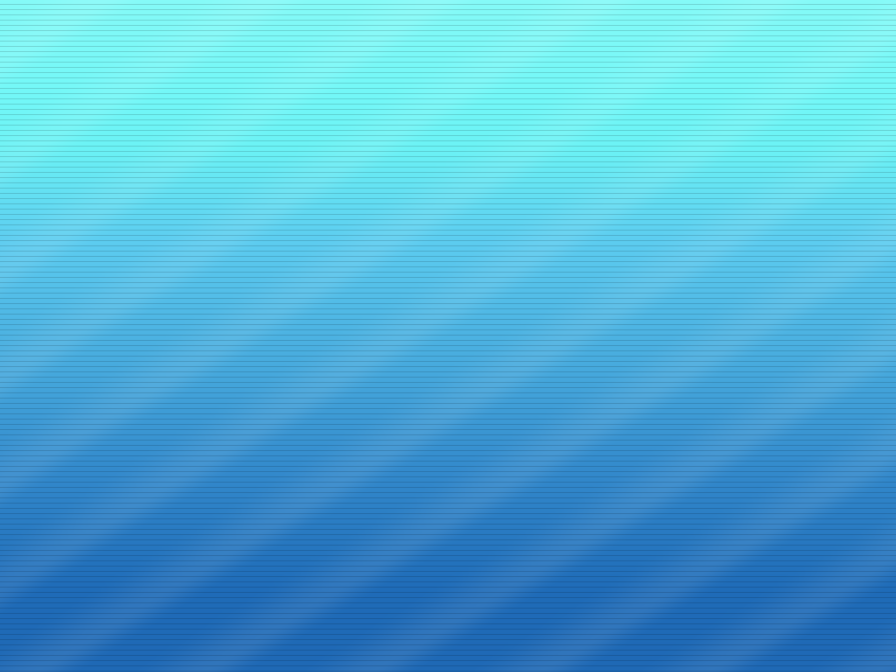
Reproduce this background procedurally as a Shadertoy shader.

```glsl
// Aqua-to-blue vertical gradient with soft diagonal light streaks and fine scanlines.

// Scanlines
const float LINE_COUNT = 128.0;      // lines over the canvas height
const float LINE_DUTY = 1.0 / 6.0;   // dark share of each period
const float LINE_START = 1.0 / 12.0; // where the dark part begins
const float LINE_SHADE = 0.15;       // darkening inside a line

// Diagonal streaks, measured in canvas heights
const float STREAK_SLOPE = 0.625;
const float STREAK_SPACING = 0.1563;
const float STREAK_PHASE = 0.61;     // position of the peak inside a period
const float STREAK_RISE = 0.48;      // soft side, above the peak
const float STREAK_FALL = 0.28;      // steeper side, below the peak
const float STREAK_GLOW = 0.08;

// Gradient stops from top to bottom: colour, depth
const int STOP_COUNT = 8;
const vec4 STOPS[STOP_COUNT] = vec4[](
    vec4(0.52, 0.98, 0.97, 0.00),
    vec4(0.45, 0.97, 0.97, 0.14),
    vec4(0.42, 0.95, 0.96, 0.22),
    vec4(0.36, 0.80, 0.94, 0.36),
    vec4(0.28, 0.67, 0.87, 0.54),
    vec4(0.20, 0.54, 0.80, 0.70),
    vec4(0.12, 0.42, 0.72, 0.88),
    vec4(0.12, 0.41, 0.71, 1.00));

vec3 waterGradient(float depth) {
    vec3 color = STOPS[0].rgb;
    for (int i = 1; i < STOP_COUNT; i++) {
        float blend = (depth - STOPS[i - 1].w) / (STOPS[i].w - STOPS[i - 1].w);
        color = mix(color, STOPS[i].rgb, clamp(blend, 0.0, 1.0));
    }
    return color;
}

// Repeating light band with a gentle rise and a quicker fall
float streakLight(vec2 p) {
    float across = (1.0 - p.y + STREAK_SLOPE * p.x) / STREAK_SPACING;
    float offset = fract(across - STREAK_PHASE + 0.5) - 0.5;
    float reach = offset < 0.0 ? -offset / STREAK_RISE : offset / STREAK_FALL;
    return 1.0 - smoothstep(0.0, 1.0, reach);
}

// Dark length accumulated from zero to x
float lineIntegral(float x) {
    return floor(x) * LINE_DUTY + min(fract(x), LINE_DUTY);
}

// Share of the pixel covered by scanlines
float lineCoverage(float y) {
    float center = y * LINE_COUNT - LINE_START;
    float halfPixel = 0.5 * LINE_COUNT / iResolution.y;
    float covered = lineIntegral(center + halfPixel) - lineIntegral(center - halfPixel);
    return covered / (2.0 * halfPixel);
}

void mainImage(out vec4 fragColor, in vec2 fragCoord) {
    vec2 p = fragCoord / iResolution.y;

    vec3 color = waterGradient(1.0 - p.y);
    color = mix(color, vec3(1.0), STREAK_GLOW * streakLight(p));
    color *= 1.0 - LINE_SHADE * lineCoverage(p.y);

    fragColor = vec4(color, 1.0);
}
```
